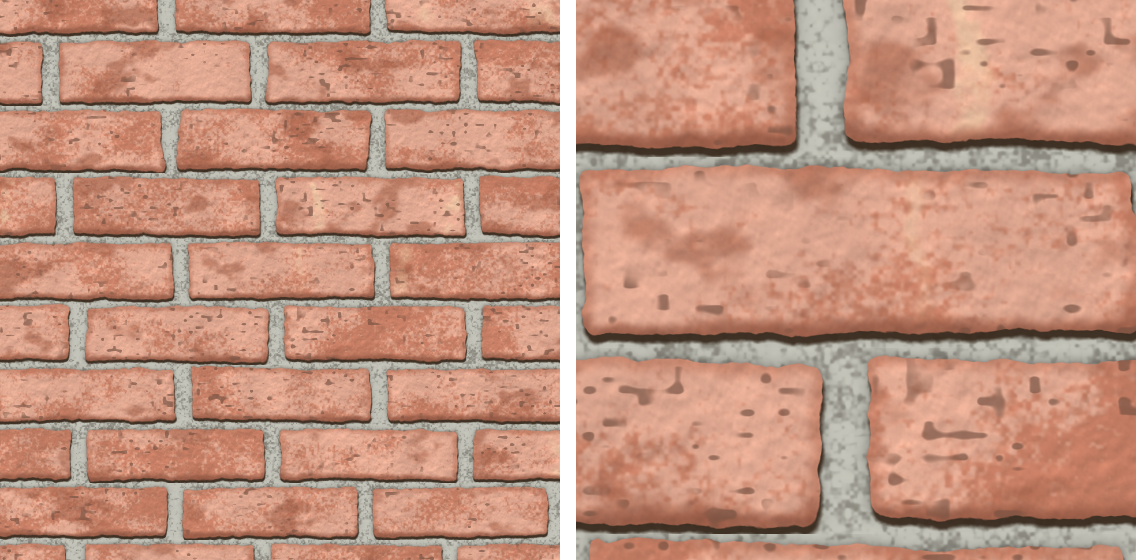
Left: the whole. Right: its middle third, enlarged.
A Shadertoy shader for this texture:

```glsl
const vec3 PALE_CLAY = vec3(0.88, 0.66, 0.57);
const vec3 CLAY = vec3(0.77, 0.49, 0.39);
const vec3 BURNT_CLAY = vec3(0.62, 0.36, 0.27);
const vec3 CREAM = vec3(0.92, 0.79, 0.65);
const vec3 PIT = vec3(0.45, 0.31, 0.25);
const vec3 SHADOW = vec3(0.21, 0.15, 0.10);
const vec3 MORTAR_LIGHT = vec3(0.76, 0.76, 0.72);
const vec3 MORTAR_DARK = vec3(0.57, 0.56, 0.52);

float hash(vec2 p) {
    vec3 q = fract(p.xyx * vec3(0.1031, 0.1030, 0.0973));
    q += dot(q, q.yzx + 33.33);
    return fract((q.x + q.y) * q.z);
}

float noise(vec2 p) {
    vec2 i = floor(p), f = fract(p);
    f = f * f * (3.0 - 2.0 * f);
    float low = mix(hash(i), hash(i + vec2(1, 0)), f.x);
    float high = mix(hash(i + vec2(0, 1)), hash(i + vec2(1, 1)), f.x);
    return mix(low, high, f.y);
}

float fbm(vec2 p) {
    float sum = 0.0, weight = 0.5;
    for (int octave = 0; octave < 4; octave++) {
        sum += weight * noise(p);
        p = mat2(1.6, 1.2, -1.2, 1.6) * p + 7.3;
        weight *= 0.5;
    }
    return sum / 0.9375;
}

// Depth of a bed joint below the top edge; courses shrink downwards
float jointDepth(float k) {
    return 0.0664 + k * (0.1247 - 0.00155 * k);
}

float courseCoord(float depth) {
    float a = 0.1247, b = 0.00155;
    return (a - sqrt(a * a - 4.0 * b * (depth - 0.0664))) / (2.0 * b);
}

// Hand-made brick: rounded box, slightly tilted, bowed and chipped
float brickDistance(vec2 p, vec2 halfSize, vec2 id) {
    float tilt = (hash(id + 3.1) - 0.5) * 0.025;
    float bow = (hash(id + 8.7) - 0.5) * 0.22;
    vec2 seed = id * 17.0;
    p.y += p.x * tilt + p.x * p.x * bow;
    p.x += p.y * (hash(id + 5.3) - 0.5) * 0.12;
    float radius = 0.007;
    vec2 q = abs(p) - halfSize + radius;
    float box = length(max(q, 0.0)) + min(max(q.x, q.y), 0.0) - radius;
    float wobble = (noise(p * 22.0 + seed) - 0.5) * 0.005;
    return box + wobble + (fbm(p * 75.0 + seed) - 0.5) * 0.006;
}

vec3 brickColor(vec2 p, vec2 halfSize, vec2 id, float d) {
    vec2 q = p + id * 5.71;
    float blotch = fbm(q * vec2(13.0, 19.0));
    float grain = noise(q * 210.0) * 0.6 + noise(q * 390.0) * 0.4;
    float tone = blotch + (grain - 0.5) * 0.55 + (hash(id + 1.9) - 0.5) * 0.25;
    vec3 color = mix(CLAY, PALE_CLAY, smoothstep(0.22, 0.62, tone));

    // Kiln bands, burnt stains and cream deposits
    float band = noise(vec2(q.x * 24.0 + 0.8 * blotch, id.y * 3.7));
    color *= 0.96 + 0.08 * band;
    float stain = smoothstep(0.57, 0.73, fbm(q * vec2(17.0, 24.0) + 31.0));
    color = mix(color, BURNT_CLAY, 0.55 * stain);
    float deposit = smoothstep(0.79, 0.93, band) * smoothstep(0.3, 0.6, fbm(q * 45.0));
    color = mix(color, CREAM, 0.65 * deposit * step(0.4, hash(id + 6.2)));

    // Ruddy worn rim, with the lower edge turned away from the light
    float rim = 1.0 - smoothstep(0.002, 0.013, -d + (blotch - 0.5) * 0.014);
    color = mix(color, CLAY * 0.96, 0.65 * rim);
    float underside = smoothstep(-0.55, -1.0, p.y / halfSize.y) * rim;
    color = mix(color, BURNT_CLAY * 0.85, 0.65 * underside);

    // Embossed surface and small elongated pits
    float slope = fbm(q * 85.0) - fbm((q + vec2(-0.001, 0.003)) * 85.0);
    color *= 1.0 + 0.32 * slope;
    float pits = smoothstep(0.75, 0.90, noise(q * vec2(95.0, 150.0) + 11.0));
    pits *= smoothstep(0.40, 0.62, fbm(q * 18.0 + 4.0));
    return mix(color, PIT, 0.65 * pits);
}

vec3 mortarColor(vec2 uv) {
    float grit = noise(uv * 230.0) * 0.55 + noise(uv * 410.0) * 0.45;
    float tone = 0.6 * grit + 0.4 * fbm(uv * 38.0);
    vec3 color = mix(MORTAR_DARK, MORTAR_LIGHT, smoothstep(0.24, 0.56, tone));
    return color * (0.97 + 0.06 * grit);
}

void mainImage(out vec4 fragColor, in vec2 fragCoord) {
    vec2 uv = fragCoord / iResolution.xy;
    float pixel = 1.0 / iResolution.y;

    // Running bond with gently drifting courses
    float k = floor(courseCoord(1.0 - uv.y));
    float course = k + 1.0;
    float top = jointDepth(k), bottom = jointDepth(k + 1.0);
    float pitch = 0.378 - 0.0048 * course;
    float anchor = mix(0.312, 0.477, mod(course, 2.0)) + 0.016 * sin((course - 2.8) * 0.6);
    float column = (uv.x - anchor) / pitch;
    vec2 id = vec2(floor(column), course) + 20.0;
    vec2 p = vec2((fract(column) - 0.5) * pitch, 0.5 * (top + bottom) - 1.0 + uv.y);
    vec2 halfSize = 0.5 * vec2(pitch, bottom - top) - vec2(0.0150, 0.0078);

    // Mortar, contact shade and cast shadow, then the brick
    float d = brickDistance(p, halfSize, id);
    float caster = brickDistance(p + vec2(-0.001, 0.0048), halfSize, id);
    vec3 color = mortarColor(uv);
    color *= 1.0 - 0.25 * exp(-max(d, 0.0) / 0.003);
    color = mix(color, SHADOW, 0.92 * (1.0 - smoothstep(-0.0015, 0.0020, caster)));
    float cover = 1.0 - smoothstep(-pixel, pixel, d);
    color = mix(color, brickColor(p, halfSize, id, d), cover);
    fragColor = vec4(color, 1.0);
}
```
